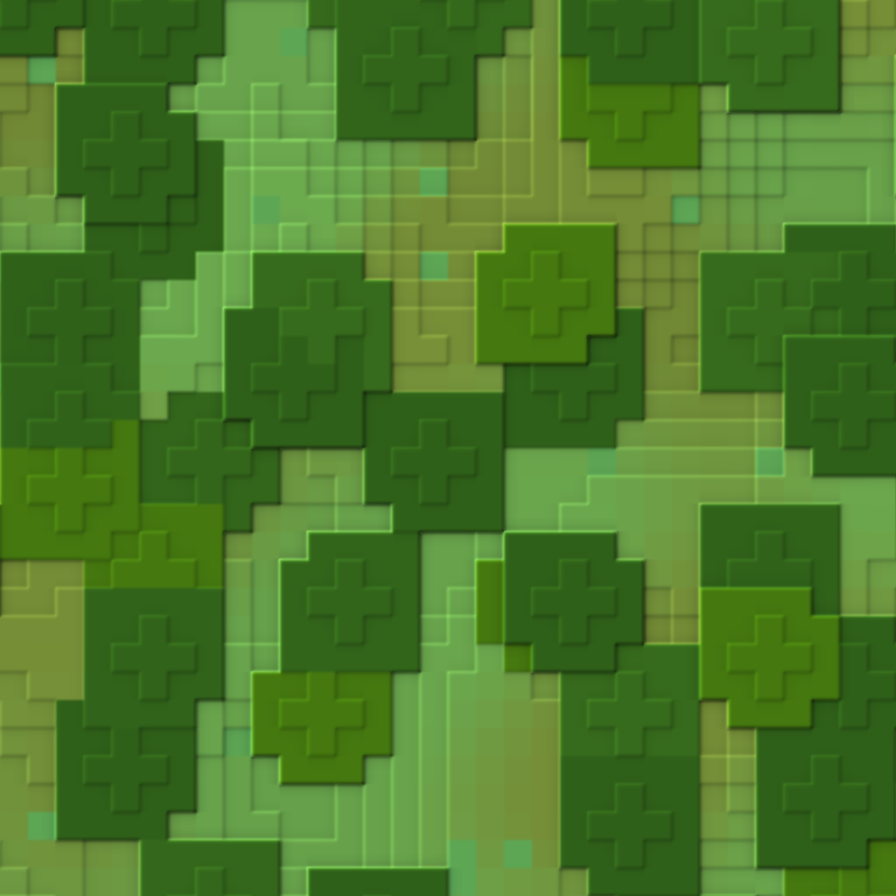
Write a Shadertoy shader that draws this pattern.

```glsl
const float CELLS = 32.0;      // blocks along the canvas height
const float TREE_TILE = 5.0;   // blocks per tree lattice tile
const float TREE_CHANCE = 0.72;

const vec3 LUSH_GRASS = vec3(0.415, 0.650, 0.300);
const vec3 DRY_GRASS = vec3(0.455, 0.550, 0.212);
const vec3 TALL_GRASS = vec3(0.365, 0.650, 0.330);
const vec3 DARK_LEAVES = vec3(0.185, 0.378, 0.098);
const vec3 MID_LEAVES = vec3(0.215, 0.420, 0.110);
const vec3 LIGHT_LEAVES = vec3(0.270, 0.470, 0.060);

float hash(vec2 p, float seed) {
    vec3 q = fract(vec3(p.xyx + seed * 17.31) * vec3(0.1031, 0.1030, 0.0973));
    q += dot(q, q.yzx + 33.33);
    return fract((q.x + q.y) * q.z);
}

vec2 gradientAt(vec2 p, float seed) {
    float angle = 6.28318 * hash(p, seed);
    return vec2(cos(angle), sin(angle));
}

float gradientNoise(vec2 p, float seed) {
    vec2 i = floor(p), f = fract(p);
    vec2 u = f * f * f * (f * (f * 6.0 - 15.0) + 10.0);
    vec2 e = vec2(1.0, 0.0);
    float a = dot(gradientAt(i, seed), f);
    float b = dot(gradientAt(i + e.xy, seed), f - e.xy);
    float c = dot(gradientAt(i + e.yx, seed), f - e.yx);
    float d = dot(gradientAt(i + e.xx, seed), f - e.xx);
    return mix(mix(a, b, u.x), mix(c, d, u.x), u.y);
}

float groundHeight(vec2 cell) {
    return floor(8.5 * gradientNoise(cell / 9.0 + 0.37, 3.0) + 0.5);
}

vec3 groundColor(vec2 cell, float height) {
    float dryness = smoothstep(-0.22, 0.24, gradientNoise(cell / 12.0 + 0.61, 8.0));
    vec3 color = mix(LUSH_GRASS, DRY_GRASS, dryness) * (1.0 + 0.008 * height);
    return hash(cell, 5.0) < 0.025 ? TALL_GRASS : color;
}

vec3 leafColor(vec2 tile) {
    vec3 dark = mix(DARK_LEAVES, MID_LEAVES, smoothstep(0.55, 1.0, hash(tile, 11.0)));
    return hash(tile, 12.0) < 0.16 ? LIGHT_LEAVES : dark;
}

// Colour in rgb, height in a: the tallest canopy covering the block, else ground
vec4 blockAt(vec2 cell) {
    float ground = groundHeight(cell);
    vec4 block = vec4(groundColor(cell, ground), ground);
    float tallest = -100.0;
    vec2 home = floor(cell / TREE_TILE);
    for (int y = -1; y <= 1; y++) {
        for (int x = -1; x <= 1; x++) {
            vec2 tile = home + vec2(x, y);
            vec2 jitter = vec2(hash(tile, 1.0), hash(tile, 2.0));
            vec2 center = tile * TREE_TILE + floor(jitter * TREE_TILE);
            vec2 d = abs(cell - center);
            bool cutCorner = d.x + d.y > 3.5 && hash(cell + tile, 4.0) < 0.4;
            bool grows = hash(tile, 6.0) < TREE_CHANCE;
            if (!grows || max(d.x, d.y) > 2.5 || cutCorner) continue;
            float lift = hash(tile, 7.0);
            float crown = d.x + d.y < 1.5 ? 1.0 : 0.0;
            float height = groundHeight(center) + 2.0 + floor(6.0 * lift * lift) + crown;
            if (height > tallest) {
                tallest = height;
                block = vec4(leafColor(tile), height);
            }
        }
    }
    return block;
}

// Bevel along a step of the given rise, plus a soft shadow on its lower side
float stepLight(float rise, float offset) {
    float strength = rise / (1.0 + 0.3 * abs(rise));
    float bevel = 0.19 * strength * exp(-pow(offset / 0.08, 2.0));
    float lowerSide = smoothstep(0.0, 0.09, -sign(rise) * offset);
    float shadow = 0.10 * abs(strength) * lowerSide * exp(-6.0 * abs(offset));
    return bevel - shadow;
}

void mainImage(out vec4 fragColor, in vec2 fragCoord) {
    vec2 p = fragCoord / iResolution.y * CELLS - 0.5;
    vec2 corner = floor(p), f = fract(p);

    // Four blocks around the nearest grid crossing
    vec4 lowLeft = blockAt(corner);
    vec4 lowRight = blockAt(corner + vec2(1.0, 0.0));
    vec4 topLeft = blockAt(corner + vec2(0.0, 1.0));
    vec4 topRight = blockAt(corner + vec2(1.0, 1.0));

    // Narrow blend keeps the block edges smooth
    vec2 w = smoothstep(0.42, 0.58, f);
    vec4 left = mix(lowLeft, topLeft, w.y);
    vec4 right = mix(lowRight, topRight, w.y);
    vec4 low = mix(lowLeft, lowRight, w.x);
    vec4 top = mix(topLeft, topRight, w.x);
    vec3 color = mix(left.rgb, right.rgb, w.x);

    // Light falls from the upper left
    float light = stepLight(right.a - left.a, f.x - 0.5)
                + stepLight(low.a - top.a, 0.5 - f.y);
    color *= 1.0 + clamp(light, -0.5, 0.45);
    fragColor = vec4(color, 1.0);
}
```
